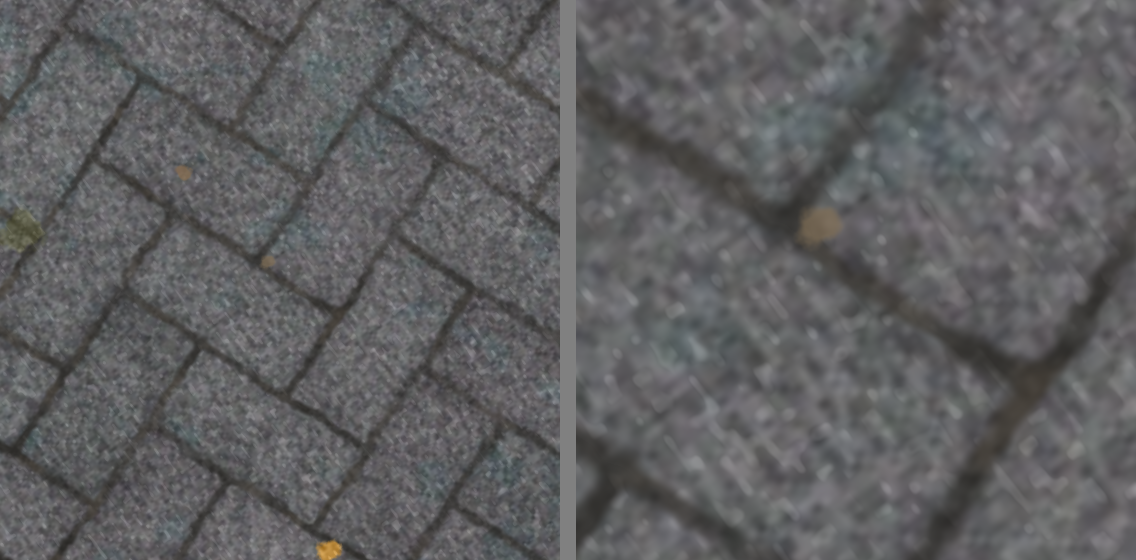
Left, the full canvas; right, a detail of the centre.
Give the GLSL for this texture, as a Shadertoy shader.

```glsl
// Grey concrete pavers in a tilted 2:1 herringbone, with dark worn joints.
// Canvas points go into paver units, where a diagonal four-cell cycle finds
// the paver; layered noise adds aggregate, stains, dirt and uneven joints.

float hash(vec2 p) {
    vec3 h = fract(vec3(p.xyx) * 0.1031);
    h += dot(h, h.yzx + 33.33);
    return fract((h.x + h.y) * h.z);
}

float noise(vec2 p) {
    vec2 i = floor(p), f = fract(p);
    f = f * f * (3.0 - 2.0 * f);
    return mix(mix(hash(i), hash(i + vec2(1, 0)), f.x),
               mix(hash(i + vec2(0, 1)), hash(i + vec2(1, 1)), f.x), f.y);
}

float fbm(vec2 p) {
    float sum = 0.0, amp = 0.5;
    for (int i = 0; i < 4; i++) {
        sum += amp * noise(p);
        p = mat2(1.6, 1.2, -1.2, 1.6) * p + 7.3;
        amp *= 0.5;
    }
    return sum / 0.9375;
}

// Depth inside the paver around q (zero at its edge); also gives its origin.
float paverDepth(vec2 q, out vec2 origin) {
    vec2 cell = floor(q);
    float k = mod(cell.x - cell.y, 4.0);
    origin = cell;
    if (k == 1.0) origin.x -= 1.0;
    if (k == 2.0) origin.y -= 1.0;
    vec2 halfSize = k < 2.0 ? vec2(1.0, 0.5) : vec2(0.5, 1.0);
    vec2 e = abs(q - origin - halfSize) - halfSize + 0.09;
    return 0.09 - length(max(e, 0.0)) - min(max(e.x, e.y), 0.0);
}

// Soft ragged blot of debris.
float blot(vec2 uv, vec2 center, float radius) {
    float d = length(uv - center) + radius * 0.9 * (fbm(uv * 60.0) - 0.5);
    return 1.0 - smoothstep(radius * 0.65, radius * 1.1, d);
}

void mainImage(out vec4 fragColor, in vec2 fragCoord) {
    vec2 uv = fragCoord / iResolution.xy;

    // Paver axes: x runs down to the right, y down to the left
    mat2 axes = mat2(0.1471, -0.0944, -0.0964, -0.1439);
    vec2 q = inverse(axes) * (uv - vec2(0.2604, 0.8633));
    vec2 warp = vec2(fbm(q * 2.3 + 11.0), fbm(q * 2.3 + 47.0)) - 0.5;
    vec2 chips = vec2(noise(q * 14.0), noise(q * 14.0 + 31.0)) - 0.5;
    vec2 origin;
    float depth = paverDepth(q + 0.10 * warp + 0.035 * chips, origin);

    // Stone tone, varying per paver and in broad cool or mossy stains
    float tone = hash(origin + 19.0);
    float stain = fbm(q * 1.4 + 5.0);
    vec3 color = vec3(0.386, 0.385, 0.393) + 0.035 * (tone - 0.5);
    color += 0.10 * (stain - 0.5);
    color += vec3(0.012, -0.002, 0.004) * (hash(origin + 53.0) - 0.4);
    color += vec3(-0.035, 0.005, 0.008) * smoothstep(0.58, 0.78, fbm(q * 2.1 + 71.0));

    // Blurred aggregate: slanted pale and dark grains
    vec2 slant = mat2(0.8, -0.6, 0.6, 0.8) * uv;
    float coarse = noise(slant * vec2(120.0, 82.0));
    float fine = noise(mat2(0.6, 0.8, -0.8, 0.6) * uv * vec2(190.0, 150.0) + 9.0);
    float grain = 0.15 * (coarse - 0.5) + 0.11 * (fine - 0.5);
    grain += 0.08 * smoothstep(0.62, 0.92, noise(slant * vec2(150.0, 100.0) + 63.0));
    color += grain * mix(0.75, 1.15, fbm(q * 1.9 + 23.0));
    color += 0.022 * (vec3(noise(uv * 75.0), noise(uv * 75.0 + 17.0),
                           noise(uv * 75.0 + 39.0)) - 0.5);

    // Dirt halo, then the joint core, deepest toward the lower left
    float patchy = fbm(q * 1.7 + 90.0);
    color *= 1.0 - 0.16 * exp(-depth * 11.0);
    float worn = 0.72 + 1.1 * (patchy - 0.5) + 0.22 * (1.0 - uv.x - uv.y);
    float width = 0.075 + 0.05 * (fbm(q * 3.1 + 37.0) - 0.5);
    float joint = 1.0 - smoothstep(0.012, width, depth);
    vec3 sand = mix(vec3(0.195, 0.19, 0.18), vec3(0.28, 0.26, 0.235),
                    smoothstep(0.4, 0.75, fbm(q * 4.0 + 15.0)));
    color = mix(color, sand + 0.3 * grain, joint * clamp(worn, 0.4, 1.0));

    // Leaf scraps and a little moss
    color = mix(color, vec3(0.72, 0.53, 0.23) + grain, blot(uv, vec2(0.588, 0.018), 0.022));
    color = mix(color, vec3(0.52, 0.42, 0.31), 0.75 * blot(uv, vec2(0.328, 0.694), 0.016));
    color = mix(color, vec3(0.50, 0.43, 0.33), 0.7 * blot(uv, vec2(0.479, 0.533), 0.015));
    color = mix(color, vec3(0.37, 0.37, 0.24) + grain, 0.6 * blot(uv, vec2(0.04, 0.585), 0.04));

    fragColor = vec4(clamp(color, 0.0, 1.0), 1.0);
}
```
